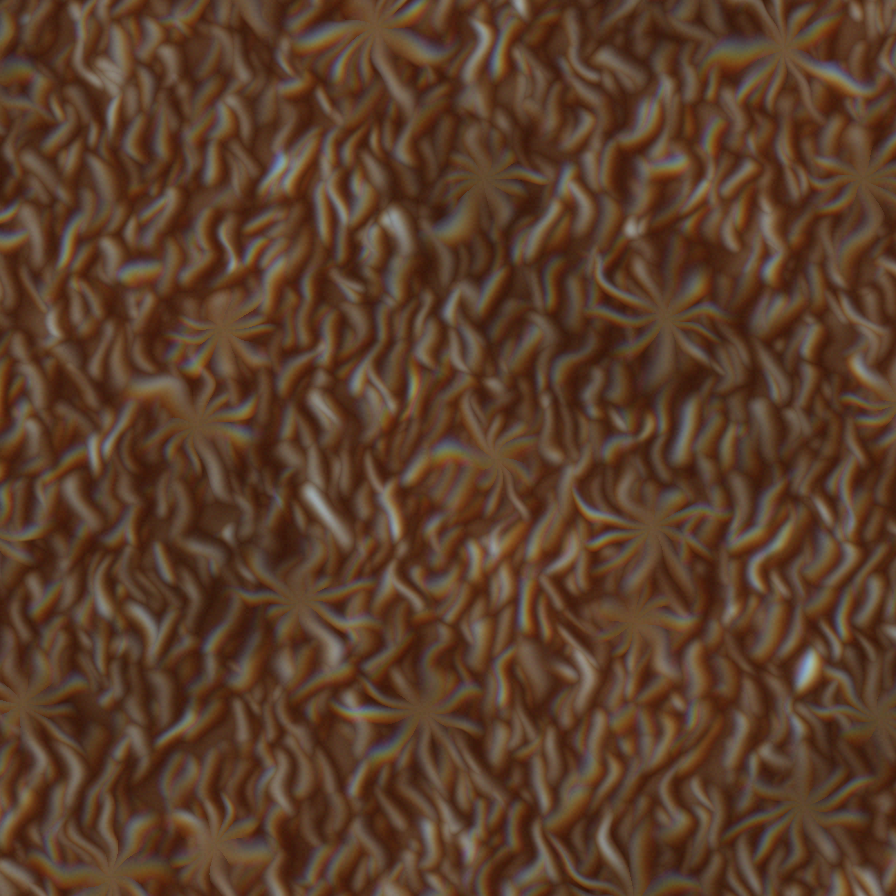
Write a Shadertoy shader that draws this texture.

```glsl
const vec3 DARK = vec3(0.205, 0.085, 0.040);
const vec3 PALE = vec3(0.500, 0.450, 0.395);
const vec3 CORE = vec3(0.44, 0.31, 0.17);
const vec3 CHANNEL_GAMMA = vec3(0.74, 0.95, 1.20);
const vec2 FRINGE = vec2(-0.0018, 0.0046);   // red-to-blue displacement
const vec2 STRAND_CELL = vec2(0.036, 0.062);
const float STRAND_WIDTH = 0.0082;
const float STRAND_HALF = 0.052;
const float LEAN = 0.12;
const float LEAN_SPREAD = 0.55;
const float FLOOR_LIGHT = 0.22;
const float FLOOR_MOTTLE = 0.16;
const float EXPOSURE = 1.22;
const float PATCHES = 0.30;
const float STAR_CELL = 0.225;
const float STAR_REACH = 0.155;
const float ARMS = 9.0;
const float GRAIN = 0.025;
const float TAU = 6.28318;

vec3 hash3(vec2 p) {
    vec3 q = fract(p.xyx * vec3(0.1031, 0.1030, 0.0973));
    q += dot(q, q.yxz + 33.33);
    return fract((q.xxy + q.yzz) * q.zyx);
}

// Slow layered sines, about -1 to 1
float waves(vec2 p) {
    return 0.5 * sin(p.x * 9.0 + 2.0 * sin(p.y * 7.0))
         + 0.5 * sin(p.y * 13.0 - p.x * 5.0 + 1.7 * sin(p.x * 11.0));
}

// Soft ridge with a wide shoulder; its colour channels are slightly displaced
vec3 ridge(float across, vec2 normal, float width) {
    vec3 d = (across - dot(normal, FRINGE) * vec3(-1.0, 0.0, 1.0)) / width;
    return 0.74 * exp(-d * d) + 0.26 * exp(-0.25 * d * d);
}

// Wriggling strands scattered over a jittered grid
vec3 addStrands(vec3 light, vec2 p, float seed) {
    vec2 home = floor(p / STRAND_CELL);
    for (int j = -1; j <= 1; j++)
    for (int i = -2; i <= 2; i++) {
        vec2 id = home + vec2(i, j);
        vec3 place = hash3(id + seed);
        vec3 form = hash3(id + seed + 71.3);
        vec2 root = (id + place.xy) * STRAND_CELL;
        float angle = LEAN + (place.z * 2.0 - 1.0) * LEAN_SPREAD + 0.35 * waves(root * 1.5);
        vec2 dir = vec2(sin(angle), cos(angle));
        vec2 normal = vec2(dir.y, -dir.x);
        vec2 d = p - root;
        float along = dot(d, dir) / STRAND_HALF;
        float across = dot(d, normal)
                     + 0.006 * sin(along * (2.0 + 2.0 * form.y) + TAU * form.x);
        float size = mix(0.6, 1.0, form.z);
        float body = 1.0 - smoothstep(0.45 * size, size, abs(along));
        float tip = 0.85 + 0.35 * along * sign(form.x - 0.5);
        float shine = (0.48 + 0.42 * form.y + 0.5 * pow(form.z, 10.0)) * tip;
        float shade = (across - 0.012) / (STRAND_WIDTH * 1.1);
        light *= 1.0 - 0.68 * body * exp(-shade * shade);
        float width = STRAND_WIDTH * mix(0.75, 1.25, form.x);
        light = max(light, shine * body * ridge(across, normal, width));
    }
    return light;
}

// Uneven rosettes of arms; returns the warm core amount in w
vec4 addStars(vec3 light, vec2 p) {
    vec2 home = floor(p / STAR_CELL);
    float core = 0.0;
    for (int j = -1; j <= 1; j++)
    for (int i = -1; i <= 1; i++) {
        vec2 id = home + vec2(i, j);
        vec3 h = hash3(id + 215.7);
        vec2 d = p - (id + 0.1 + 0.8 * h.xy) * STAR_CELL;
        float r = length(d) + 0.0001;
        float reach = STAR_REACH * mix(0.7, 1.0, h.z);
        light *= 1.0 - 0.45 * (1.0 - smoothstep(0.3 * reach, 0.85 * reach, r));

        float turn = atan(d.y, d.x) + 0.15 * sin(r * 30.0 + TAU * h.x);
        turn += 0.2 * sin(turn * 2.0 + TAU * h.y);
        float sector = turn * ARMS / TAU;
        vec3 arm = hash3(id * 17.0 + mod(floor(sector), ARMS) + 9.1);
        float offset = fract(sector) - 0.5 + 0.36 * (arm.x - 0.5)
                     + 0.10 * sin(r * 85.0 + TAU * arm.y);
        float across = offset * TAU / ARMS * r;
        float size = reach * mix(0.45, 1.0, arm.z);
        float body = 1.0 - smoothstep(0.55 * size, size, r);
        float shine = mix(0.5, 0.62 + 0.35 * arm.y, smoothstep(0.015, 0.07, r));
        vec2 normal = vec2(-d.y, d.x) / r;
        float width = STRAND_WIDTH * mix(0.8, 1.1, arm.x);
        float edge = smoothstep(0.5, 0.36, abs(fract(sector) - 0.5));
        light = max(light, shine * body * mix(1.0, edge, smoothstep(0.025, 0.06, r))
                         * ridge(across, normal, width));
        float glow = exp(-r * r / 0.0005);
        light = mix(light, vec3(0.45), 0.5 * glow);
        core = max(core, glow);
    }
    return vec4(light, core);
}

void mainImage(out vec4 fragColor, in vec2 fragCoord) {
    vec2 uv = fragCoord / iResolution.y;
    vec2 p = uv + 3.0;

    // Wriggle shared by everything
    p += 0.0045 * sin(p.yx * vec2(51.0, 43.0) + 2.0 * sin(p * 21.0));
    p += 0.0018 * sin(p.yx * vec2(131.0, 117.0) + 1.5);

    // Tissue floor, then three layers of strands, then rosettes
    float mottle = 0.6 * waves(p * 5.0) + 0.4 * waves(p.yx * 2.1);
    vec3 light = vec3(FLOOR_LIGHT + FLOOR_MOTTLE * mottle);
    for (int layer = 0; layer < 3; layer++) {
        float n = float(layer);
        light = addStrands(light, p + STRAND_CELL * 0.37 * n, 11.0 + 132.0 * n);
    }
    vec4 lit = addStars(light, p);

    // Colour, broad patches, warm cores and fine grain
    lit.rgb *= EXPOSURE + PATCHES * mottle;
    vec3 tone = pow(max(lit.rgb, 0.0), CHANNEL_GAMMA);
    vec3 color = mix(DARK, PALE, tone);
    color = mix(color, CORE, 0.35 * lit.w);
    color *= 1.0 + 0.10 * waves(uv * 0.9 + 4.0);
    color += GRAIN * (hash3(floor(uv * 400.0)) - 0.5);
    fragColor = vec4(clamp(color, 0.0, 1.0), 1.0);
}
```
